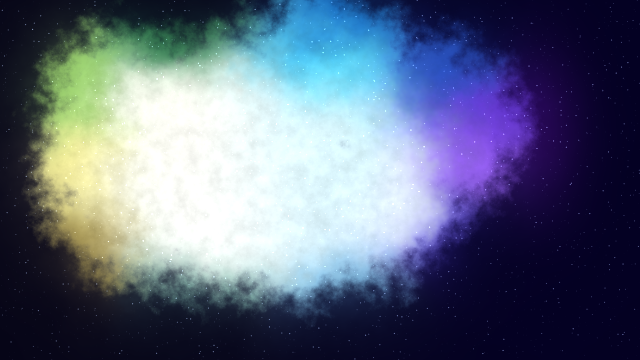
Reproduce this background procedurally as a WebGL 2 fragment shader.

```glsl
#version 300 es
precision highp float;

uniform vec2 u_resolution;
out vec4 outColor;

const vec3 SKY_LEFT = vec3(0.022, 0.018, 0.090);
const vec3 SKY_RIGHT = vec3(0.014, 0.002, 0.135);
const vec3 MAGENTA_HAZE = vec3(0.10, 0.01, 0.13);
const vec3 STAR_COLOR = vec3(0.75, 0.85, 1.0);
const vec3 CORE_LEFT = vec3(1.0, 1.0, 0.98);
const vec3 CORE_RIGHT = vec3(0.87, 0.97, 1.0);
const vec2 CORE_CENTER = vec2(0.71, 0.50);
const vec2 CORE_RADII = vec2(0.53, 0.37);
const float EDGE_OUTER = 0.040;
const float EDGE_INNER = -0.100;
const float EDGE_RAGGED = 0.12;
const float LOBE_BLEND = 0.025;
const float HALO_STRENGTH = 0.15;
const float HALO_FALLOFF = 13.0;
const float COLOR_WARP = 0.10;
const float GRAIN = 0.16;
const float STAR_STRENGTH = 0.45;
const int STAR_LAYERS = 3;

// Cloud lobes: centre and radius
const int LOBES = 9;
const vec3 LOBE[LOBES] = vec3[](
  vec3(0.44, 0.56, 0.34), vec3(0.33, 0.72, 0.23), vec3(0.36, 0.36, 0.19),
  vec3(0.81, 0.43, 0.29), vec3(0.92, 0.78, 0.27), vec3(1.19, 0.65, 0.28),
  vec3(1.03, 0.45, 0.27), vec3(0.66, 0.65, 0.30), vec3(0.60, 0.43, 0.27));

// Colour anchors: rim first, then the bright core
const int TINTS = 16;
const vec2 TINT_POS[TINTS] = vec2[](
  vec2(0.14, 0.79), vec2(0.19, 0.51), vec2(0.22, 0.29), vec2(0.46, 0.96),
  vec2(0.53, 0.16), vec2(0.95, 0.97), vec2(0.92, 0.81), vec2(1.26, 0.88),
  vec2(1.42, 0.67), vec2(1.36, 0.53), vec2(1.28, 0.31), vec2(0.99, 0.15),
  vec2(0.48, 0.68), vec2(0.60, 0.40), vec2(0.93, 0.57), vec2(1.10, 0.43));
const vec3 TINT[TINTS] = vec3[](
  vec3(0.60, 0.82, 0.42), vec3(0.96, 0.93, 0.60), vec3(0.62, 0.55, 0.30),
  vec3(0.17, 0.49, 0.30), vec3(0.46, 0.72, 0.66), vec3(0.06, 0.38, 0.73),
  vec3(0.34, 0.87, 0.98), vec3(0.13, 0.29, 0.72), vec3(0.37, 0.18, 0.80),
  vec3(0.58, 0.36, 0.93), vec3(0.28, 0.22, 0.76), vec3(0.42, 0.70, 0.88),
  vec3(1.00, 1.00, 0.95), vec3(0.97, 1.00, 1.00), vec3(0.83, 1.00, 1.00),
  vec3(0.90, 0.92, 1.00));

float hash(vec2 p) {
  vec3 q = fract(p.xyx * 0.1031);
  q += dot(q, q.yzx + 33.33);
  return fract((q.x + q.y) * q.z);
}

float valueNoise(vec2 p) {
  vec2 cell = floor(p), f = fract(p);
  f = f * f * (3.0 - 2.0 * f);
  float low = mix(hash(cell), hash(cell + vec2(1, 0)), f.x);
  float high = mix(hash(cell + vec2(0, 1)), hash(cell + 1.0), f.x);
  return mix(low, high, f.y);
}

// Fractal noise centred on zero
float fbm(vec2 p) {
  float sum = 0.0, amplitude = 0.5;
  for (int i = 0; i < 5; i++) {
    sum += amplitude * (valueNoise(p) - 0.5);
    p = mat2(1.6, 1.2, -1.2, 1.6) * p + 7.3;
    amplitude *= 0.6;
  }
  return sum;
}

// Smooth union of the lobes
float cloudDistance(vec2 p) {
  float sum = 0.0;
  for (int i = 0; i < LOBES; i++) {
    sum += exp(-(length(p - LOBE[i].xy) - LOBE[i].z) / LOBE_BLEND);
  }
  return -LOBE_BLEND * log(sum);
}

// Inverse-distance blend of the anchors
vec3 cloudColor(vec2 p) {
  vec3 sum = vec3(0.0);
  float total = 0.0;
  for (int i = 0; i < TINTS; i++) {
    vec2 d = p - TINT_POS[i];
    float weight = pow(dot(d, d) + 0.018, -2.5);
    sum += weight * TINT[i];
    total += weight;
  }
  return sum / total;
}

// One jittered star per cell, most of them faint
float stars(vec2 p, float density, float pixel) {
  vec2 cell = floor(p * density);
  vec2 jitter = 0.2 + 0.6 * vec2(hash(cell + 11.0), hash(cell + 47.0));
  float away = length(p - (cell + jitter) / density);
  float level = pow(hash(cell + 83.0), 9.0);
  float radius = 0.0008 + 0.0008 * level;
  return level * (1.0 - smoothstep(radius - pixel * 0.5, radius + pixel * 0.6, away));
}

void main() {
  vec2 p = gl_FragCoord.xy / u_resolution.y;
  float pixel = 1.0 / u_resolution.y;

  // Ragged cloud edge and mottled colour
  float ragged = fbm(p * 8.0);
  float fine = fbm(p * 30.0 + 31.0);
  float d = cloudDistance(p);
  float edge = d + EDGE_RAGGED * (ragged + 0.8 * fine);
  float cover = 1.0 - smoothstep(EDGE_INNER, EDGE_OUTER, edge);
  vec2 warp = COLOR_WARP * vec2(ragged + 0.4 * fine, fbm(p * 6.0 + 19.0));
  vec3 tint = cloudColor(p + warp);

  // Overexposed core
  float reach = length((p + warp - CORE_CENTER) / CORE_RADII);
  vec3 coreColor = mix(CORE_LEFT, CORE_RIGHT, smoothstep(0.5, 0.95, p.x));
  tint = mix(tint, coreColor, 0.85 * (1.0 - smoothstep(0.4, 1.1, reach)));

  // Sky, haze beyond the right rim, and soft halo
  vec3 color = mix(SKY_LEFT, SKY_RIGHT, smoothstep(0.3, 1.6, p.x));
  vec2 haze = (p - vec2(1.50, 0.64)) / vec2(0.12, 0.22);
  color += MAGENTA_HAZE * exp(-dot(haze, haze));
  color += tint * HALO_STRENGTH * exp(-HALO_FALLOFF * max(d, 0.0)) * (1.0 + ragged);

  // Cloud body
  color = mix(color, tint * (1.0 + GRAIN * fine) + 0.015, cover);

  // Star layers
  for (int i = 0; i < STAR_LAYERS; i++) {
    float layer = float(i);
    color += STAR_COLOR * STAR_STRENGTH * stars(p + layer * 3.7, 24.0 + 17.0 * layer, pixel);
  }
  outColor = vec4(clamp(color, 0.0, 1.0), 1.0);
}
```
